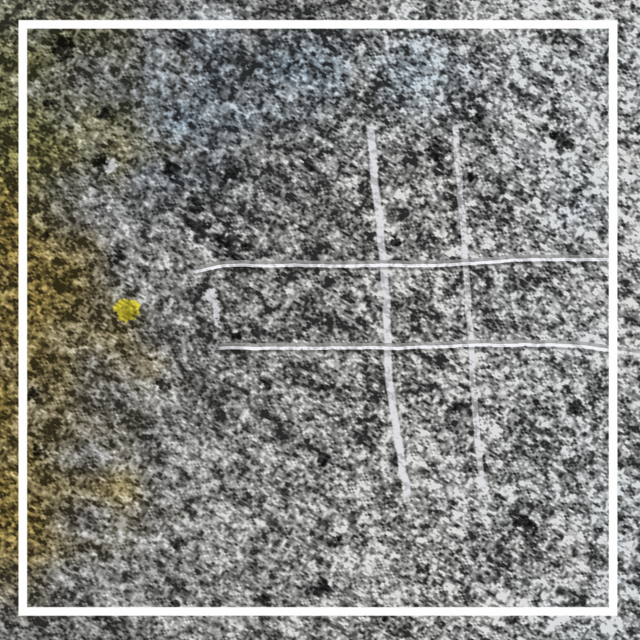
A WebGL 2 fragment shader for this texture:

```glsl
#version 300 es
precision highp float;
// Weathered concrete with lichen stains, a scratched two-by-two grid of chalky
// strokes and a thin white frame. Layered value noise gives the grain; the
// strokes are gently bent curves, with soft spots and broad tints laid over it.
uniform vec2 u_resolution;
out vec4 fragColor;

const vec3 STONE = vec3(1.0, 1.0, 0.99);
const vec3 OCHRE = vec3(1.13, 0.98, 0.54);
const vec3 MOSS = vec3(1.04, 1.03, 0.66);
const vec3 SLATE = vec3(0.88, 0.97, 1.04);
const vec3 CHALK = vec3(0.87, 0.875, 0.89);
const vec3 LICHEN = vec3(0.72, 0.67, 0.15);
const vec3 FRAME_COLOR = vec3(0.995);
const vec2 FRAME_CENTER = vec2(0.4968, 0.5033);
const vec2 FRAME_HALF = vec2(0.468, 0.4655);
const float FRAME_WIDTH = 0.0137;
const float GRAIN_CONTRAST = 1.75;
const float DARKEST = 0.17;
const float SPOT_CELLS = 9.0;
// Larger stains: centre and radius
const vec3 STAINS[8] = vec3[8](
  vec3(0.31, 0.635, 0.026), vec3(0.362, 0.622, 0.028), vec3(0.305, 0.68, 0.018),
  vec3(0.88, 0.78, 0.021), vec3(0.10, 0.925, 0.022), vec3(0.685, 0.765, 0.022),
  vec3(0.897, 0.365, 0.016), vec3(0.82, 0.176, 0.020));

float hash(vec2 p) {
  vec3 q = fract(p.xyx * 0.1031);
  q += dot(q, q.yzx + 33.33);
  return fract((q.x + q.y) * q.z);
}

float noise(vec2 p) {
  vec2 i = floor(p), f = fract(p);
  f = f * f * (3.0 - 2.0 * f);
  return mix(mix(hash(i), hash(i + vec2(1, 0)), f.x),
             mix(hash(i + vec2(0, 1)), hash(i + vec2(1, 1)), f.x), f.y);
}

// Grain drawn out slightly along a falling diagonal
float grain(vec2 uv) {
  vec2 p = vec2(dot(uv, vec2(0.87, -0.5)) * 0.84, dot(uv, vec2(0.5, 0.87)) * 1.16);
  p += 3.0;
  return 0.15 * noise(p * 31.0) + 0.23 * noise(p * 77.0 + 7.0)
       + 0.31 * noise(p * 150.0 + 19.0) + 0.31 * noise(p * 280.0 + 41.0);
}

float blob(vec2 uv, vec2 center, vec2 radius) {
  vec2 d = (uv - center) / radius;
  return exp(-dot(d, d));
}

float span(float x, float a, float b) {
  return smoothstep(a - 0.006, a + 0.006, x) * (1.0 - smoothstep(b - 0.006, b + 0.006, x));
}

// Steep stroke: x as a bent function of the drop from its upper end
float steepStroke(vec2 uv, float startX, float slope, float bend, float halfWidth, float endY) {
  float drop = 0.805 - uv.y;
  float x = startX + slope * drop - bend * exp(-pow((drop - 0.42) / 0.12, 2.0));
  x += 0.003 * (noise(vec2(uv.y * 45.0, startX * 90.0)) - 0.5);
  float d = abs(uv.x - x);
  return (1.0 - smoothstep(halfWidth * 0.6, halfWidth * 1.3, d)) * span(uv.y, endY, 0.805);
}

// Level stroke: thin bright core, grey band above, dark lip below
void levelStroke(inout vec3 color, vec2 uv, float y, float reach, float rough) {
  float d = uv.y - y - 0.002 * (noise(vec2(uv.x * 50.0, y * 70.0)) - 0.5);
  float band = smoothstep(0.0, 0.002, d) * (1.0 - smoothstep(0.007, 0.009, d));
  float lip = exp(-pow((d + 0.005) / 0.0025, 2.0));
  float core = 1.0 - smoothstep(0.0013, 0.0036, abs(d));
  color = mix(color, vec3(0.62), band * reach * 0.7);
  color *= 1.0 - 0.25 * lip * reach;
  color = mix(color, CHALK * 1.1, core * reach * (0.75 + 0.25 * rough));
}

void main() {
  vec2 uv = gl_FragCoord.xy / u_resolution;
  float pixel = 1.0 / min(u_resolution.x, u_resolution.y);
  float g = grain(uv);
  float rough = smoothstep(0.38, 0.58, g);
  float patches = noise(uv * 9.0 + 4.0) * 0.6 + noise(uv * 21.0) * 0.4;

  // Broad light and shade
  float base = 0.48 + 0.09 * smoothstep(0.45, 0.95, uv.x) - 0.11 * smoothstep(0.3, 0.06, uv.x);
  base += 0.06 * blob(uv, vec2(0.92, 0.8), vec2(0.14, 0.25));
  base += 0.05 * blob(uv, vec2(0.5, 0.1), vec2(0.35, 0.18));
  base -= 0.03 * blob(uv, vec2(0.42, 0.5), vec2(0.2, 0.16));
  base -= 0.04 * blob(uv, vec2(0.5, 0.9), vec2(0.3, 0.1));
  base += 0.09 * (patches - 0.5);
  float contrast = GRAIN_CONTRAST * (0.75 + 0.3 * smoothstep(0.15, 0.8, uv.x));
  float tone = clamp(base + (g - 0.5) * contrast, DARKEST, 0.87);

  // Dark spots: scattered ones, then the larger stains
  float dark = 0.0;
  vec2 cell = floor(uv * SPOT_CELLS);
  vec2 center = (cell + 0.25 + 0.5 * vec2(hash(cell + 5.0), hash(cell + 17.0))) / SPOT_CELLS;
  float size = 0.007 + 0.009 * hash(cell + 31.0);
  dark += blob(uv, center, vec2(size)) * step(0.55, hash(cell + 53.0));
  for (int i = 0; i < 8; i++) dark = max(dark, blob(uv, STAINS[i].xy, STAINS[i].zz));
  dark = smoothstep(0.25, 0.85, dark * (1.0 - 1.8 * (g - 0.5)));
  tone *= 1.0 - 0.6 * dark;

  // Tints: slate on top, ochre and moss down the left side
  float slate = blob(uv, vec2(0.31, 0.83), vec2(0.12, 0.12))
              + blob(uv, vec2(0.56, 0.88), vec2(0.14, 0.08)) + 0.2 * smoothstep(0.6, 1.0, uv.x);
  vec3 tint = mix(STONE, SLATE, clamp(slate * (2.2 * patches - 0.2), 0.0, 1.0));
  float warm = 1.0 - smoothstep(0.0, 0.26, uv.x + 0.3 * (patches - 0.5) + 0.2 * (g - 0.5));
  warm *= smoothstep(0.0, 0.2, uv.y) * (1.0 - 0.6 * smoothstep(0.9, 1.0, uv.y));
  vec3 stain = mix(OCHRE, MOSS, smoothstep(0.6, 0.8, uv.y + 0.2 * (patches - 0.5)));
  tint = mix(tint, stain, warm);
  vec3 color = tone * tint;

  // Lichen, pale fleck and worn chalk marks
  float ragged = 1.0 + (g - 0.5) * 2.0;
  float lichen = smoothstep(0.3, 0.55, ragged * blob(uv, vec2(0.198, 0.515), vec2(0.021, 0.018)));
  color = mix(color, LICHEN * (0.5 + tone), lichen * 0.85);
  float fleck = blob(uv, vec2(0.173, 0.742), vec2(0.015))
              + blob(uv, vec2(0.328, 0.54), vec2(0.011, 0.014))
              + 0.9 * blob(uv, vec2(0.339, 0.51), vec2(0.007, 0.028));
  color = mix(color, CHALK, smoothstep(0.35, 0.8, fleck * ragged) * 0.75);

  // Scratched grid
  float left = steepStroke(uv, 0.577, 0.105, 0.010, 0.0062, 0.224);
  float right = steepStroke(uv, 0.711, 0.078, 0.004, 0.0050, 0.238);
  color = mix(color, CHALK, left * (0.74 + 0.24 * rough));
  color = mix(color, CHALK, right * (0.58 + 0.36 * rough));
  float upperY = 0.576 + 0.009 * smoothstep(0.3, 0.36, uv.x) + 0.009 * smoothstep(0.65, 0.85, uv.x);
  float lowerY = 0.456 + 0.005 * smoothstep(0.6, 0.8, uv.x) - 0.018 * smoothstep(0.86, 1.05, uv.x);
  levelStroke(color, uv, upperY, span(uv.x, 0.306, 0.955), rough);
  levelStroke(color, uv, lowerY, span(uv.x, 0.341, 1.02) * (1.0 - 0.4 * step(0.96, uv.x)), rough);

  // White frame
  vec2 q = abs(uv - FRAME_CENTER) - FRAME_HALF;
  float edge = abs(max(q.x, q.y) + 0.5 * FRAME_WIDTH) - 0.5 * FRAME_WIDTH;
  color = mix(color, FRAME_COLOR, 1.0 - smoothstep(-pixel, pixel, edge));
  fragColor = vec4(clamp(color, 0.0, 1.0), 1.0);
}
```
